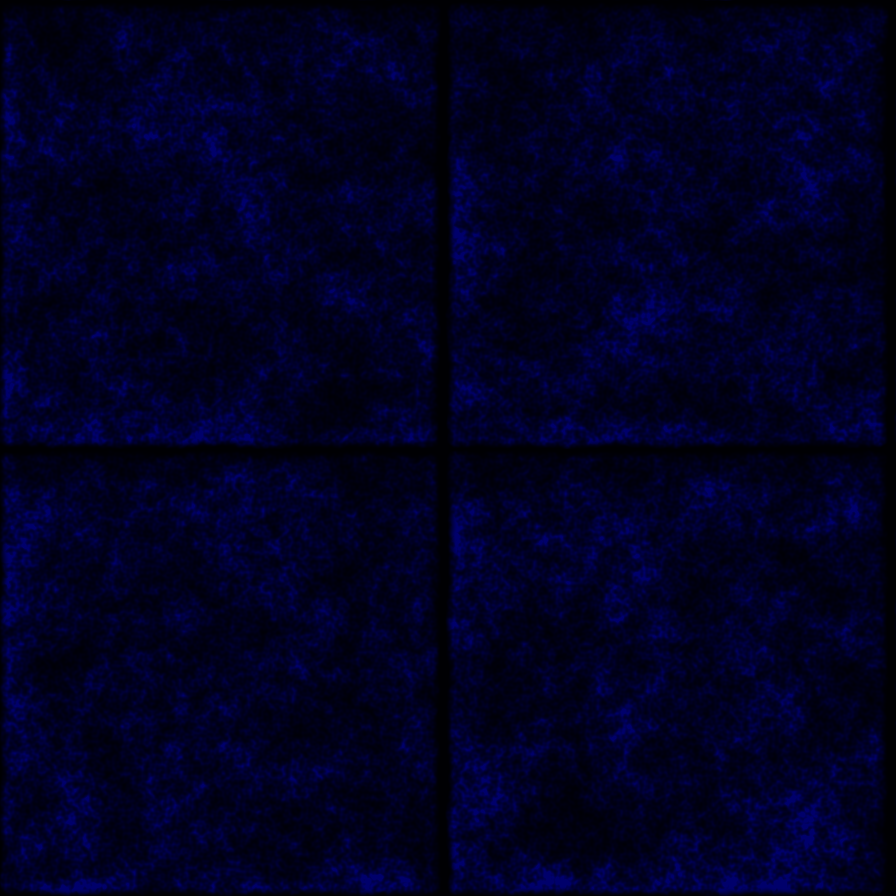
This texture is drawn by a WebGL 2 fragment shader. Its source:

```glsl
#version 300 es
precision highp float;

uniform vec2 u_resolution;
out vec4 fragColor;

#define TILES 2.0
#define GRID_SHIFT vec2(0.010, 0.003)
#define JOINT_HALF vec2(0.017, 0.012)
#define EDGE_SOFTNESS 0.011
#define EDGE_WOBBLE 0.008
#define GRAIN_SCALE 3.2
#define GRAIN_CONTRAST 0.8
#define GRAIN_PERSISTENCE 1.02
#define RIM_WIDTH 0.05
#define RIM_GAIN 0.6
#define GLAZE_BLUE 0.128
#define JOINT_BLUE 0.010

const float CORNER_RADIUS = 0.012;

vec2 hash2(vec2 p) {
    vec3 h = fract(p.xyx * vec3(0.1031, 0.1030, 0.0973));
    h += dot(h, h.yzx + 33.33);
    return fract((h.xx + h.yz) * h.zy);
}

float gradientDot(vec2 corner, vec2 delta) {
    float angle = 6.2832 * hash2(corner).x;
    return dot(vec2(cos(angle), sin(angle)), delta);
}

float gradientNoise(vec2 p) {
    vec2 i = floor(p), f = fract(p);
    vec2 u = f * f * f * (f * (f * 6.0 - 15.0) + 10.0);
    vec2 e = vec2(0.0, 1.0);
    float low = mix(gradientDot(i, f), gradientDot(i + e.yx, f - e.yx), u.x);
    float high = mix(gradientDot(i + e, f - e), gradientDot(i + 1.0, f - 1.0), u.x);
    return mix(low, high, u.y);
}

// Nearly equal octaves keep the fine grain as strong as the blotches
float grain(vec2 p) {
    float sum = 0.0, amplitude = 1.0;
    for (int octave = 0; octave < 6; octave++) {
        sum += amplitude * gradientNoise(p);
        p = mat2(1.6, 1.2, -1.2, 1.6) * p + 17.3;
        amplitude *= GRAIN_PERSISTENCE;
    }
    return sum;
}

// Signed distance to the tile outline, negative inside
float tileDistance(vec2 local) {
    vec2 d = abs(local - 0.5) - (0.5 - JOINT_HALF) + CORNER_RADIUS;
    return length(max(d, 0.0)) + min(max(d.x, d.y), 0.0) - CORNER_RADIUS;
}

void main() {
    vec2 grid = gl_FragCoord.xy / u_resolution * TILES + GRID_SHIFT;
    vec2 cell = mod(floor(grid), TILES);
    vec2 local = fract(grid);
    vec2 seed = 40.0 + floor(hash2(cell + 5.0) * 90.0);

    // Worn, slightly uneven outline
    float wobble = gradientNoise(local * 9.0 + seed) + 0.6 * gradientNoise(local * 45.0 + seed);
    float edge = tileDistance(local) + EDGE_WOBBLE * wobble;
    float tileMask = 1.0 - smoothstep(-EDGE_SOFTNESS, EDGE_SOFTNESS, edge);

    // Pitted, mottled surface
    float mottle = grain(local * GRAIN_SCALE + seed);

    // Lit left and bottom rims, shaded right and top rims
    vec2 lit = exp(-pow(max(local - JOINT_HALF, 0.0) / RIM_WIDTH, vec2(2.0)));
    vec2 shaded = exp(-max(1.0 - local - JOINT_HALF, 0.0) / RIM_WIDTH);
    float patchy = clamp(1.0 + 1.2 * gradientNoise(local * 4.0 + seed + 31.0), 0.5, 1.5);
    float relief = RIM_GAIN * (patchy * max(lit.x, lit.y) - max(0.5 * shaded.x, shaded.y));

    float glaze = GLAZE_BLUE * exp(GRAIN_CONTRAST * mottle + relief);
    float blue = mix(JOINT_BLUE, min(glaze, 0.42), tileMask);
    fragColor = vec4(0.0, 0.0, blue, 1.0);
}
```
